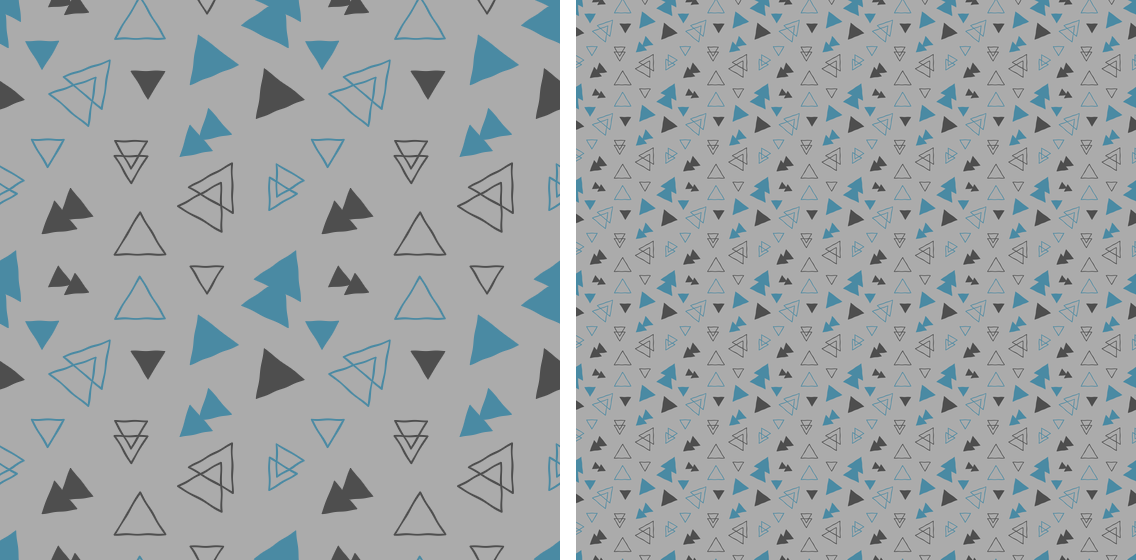
Left, the tile; right, the same tile 3 across and 3 down.
Give the GLSL for this pattern, as a Shadertoy shader.

```glsl
// Scattered blue and charcoal triangles, filled and outlined, single and paired, tiling on grey.

const float REPEATS = 2.0;   // tiles across and down
const float TILE = 384.0;    // design units per tile, y pointing down
const float TAU = 6.2831853;

const vec3 GREY = vec3(0.67);
const vec3 BLUE = vec3(0.29, 0.54, 0.64);
const vec3 CHARCOAL = vec3(0.306);

// Motifs 0-7 are filled, 8-15 outlined; even ones blue, odd ones charcoal.
// In each half the first four are single and the last four are pairs.
const vec2 CENTRE[16] = vec2[](
    vec2(58, 69.5), vec2(203, 110.5), vec2(286.7, 84.3), vec2(377.2, 131.3),
    vec2(388.7, -4), vec2(101.4, 286), vec2(291.8, 175.2), vec2(81.8, 383),
    vec2(192, 33.8), vec2(192, 329.8), vec2(65.5, 204), vec2(283.5, 378),
    vec2(125.7, 112.7), vec2(298.7, 257.7), vec2(391.9, 247.5), vec2(179.7, 206));

// Half base width, and direction of the apex in degrees
const vec2 SHAPE[16] = vec2[](
    vec2(22.6, 90), vec2(22.6, 90), vec2(35.2, -112), vec2(35.2, -112),
    vec2(35.2, -64.5), vec2(24.4, 142), vec2(23, 138), vec2(16.2, -95.5),
    vec2(34.5, -90), vec2(34.5, -90), vec2(22.3, 90), vec2(22.3, 90),
    vec2(34.6, -50), vec2(34.6, -60), vec2(22.3, 0), vec2(22.3, 90));

// Shift from the first to the second triangle of each pair
const vec2 PAIR_SHIFT[8] = vec2[](
    vec2(-17, 36), vec2(-22.3, 17.3), vec2(-25.5, 22.5), vec2(22.7, 10),
    vec2(-19, 23.5), vec2(-15, 26), vec2(-10, 18.3), vec2(0, 20.5));

// Shortest offset on the repeating tile
vec2 wrapOffset(vec2 d) {
    return d - TILE * round(d / TILE);
}

float segmentDistance(vec2 p, vec2 a, vec2 b) {
    vec2 ab = b - a;
    return length(p - a - ab * clamp(dot(p - a, ab) / dot(ab, ab), 0.0, 1.0));
}

// Signed distance to a slightly squat triangle about its centroid
float triangleDistance(vec2 p, float halfBase, float degreesOfApex) {
    float angle = radians(degreesOfApex);
    vec2 axis = vec2(cos(angle), sin(angle));
    vec2 q = vec2(dot(p, axis), abs(dot(p, vec2(-axis.y, axis.x))));
    float h = 1.67 * halfBase;
    vec2 apex = vec2(h * 2.0 / 3.0, 0.0);
    vec2 corner = vec2(-h / 3.0, halfBase);
    float edge = min(segmentDistance(q, apex, corner),
                     segmentDistance(q, corner, vec2(corner.x, 0.0)));
    float side = max(corner.x - q.x, dot(q - apex, vec2(halfBase, h)));
    return edge * sign(side);
}

// Hand-drawn wobble that wraps with the tile
vec2 wobble(vec2 p) {
    vec2 t = p * TAU / TILE;
    return 0.4 * vec2(sin(11.0 * t.y + 3.0 * t.x), sin(13.0 * t.x - 4.0 * t.y));
}

// Half stroke width, varying like pen pressure
float penRadius(vec2 p) {
    vec2 t = p * TAU / TILE;
    return 1.3 + 0.2 * sin(9.0 * t.x + 2.0) * sin(10.0 * t.y);
}

// Solid with softly rounded tips, or a stroke along the edge
float inkDistance(float d, bool filled, float pen) {
    return filled ? d - 0.8 : abs(d) - pen;
}

float motifDistance(vec2 p, int i, float pen) {
    bool filled = i < 8;
    vec2 shape = SHAPE[i];
    vec2 offset = p - CENTRE[i];
    float d = inkDistance(triangleDistance(wrapOffset(offset), shape.x, shape.y), filled, pen);
    if (i % 8 >= 4) {
        vec2 second = wrapOffset(offset - PAIR_SHIFT[i / 8 * 4 + i % 4]);
        d = min(d, inkDistance(triangleDistance(second, shape.x, shape.y), filled, pen));
    }
    return d;
}

void mainImage(out vec4 fragColor, in vec2 fragCoord) {
    vec2 uv = fragCoord / iResolution.xy;
    vec2 p = vec2(uv.x, 1.0 - uv.y) * REPEATS * TILE;
    float pixel = REPEATS * TILE / min(iResolution.x, iResolution.y);
    float pen = penRadius(p);
    p += wobble(p);

    vec3 color = GREY;
    for (int i = 0; i < 16; i++) {
        float coverage = clamp(0.5 - motifDistance(p, i, pen) / pixel, 0.0, 1.0);
        color = mix(color, i % 2 == 0 ? BLUE : CHARCOAL, coverage);
    }
    fragColor = vec4(color, 1.0);
}
```
